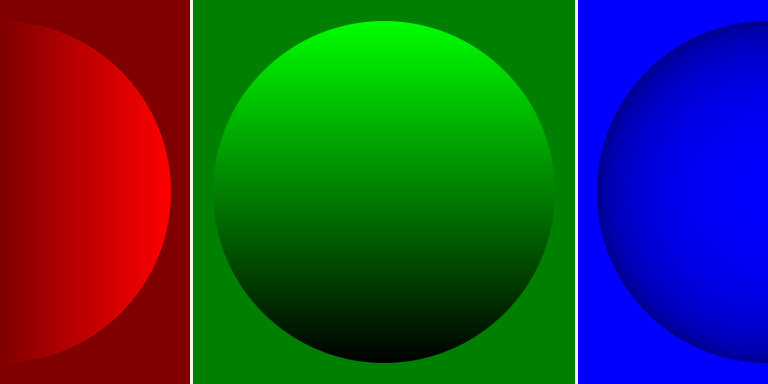
This background is drawn by a Shadertoy shader. Its source:

```glsl
// Three panels split by thin pale bars, each showing one channel of a sphere's
// normal map: x in red, y in green, z in blue, over the flat normal (0, 0, 1).
// The hemisphere normal is analytic; its components are remapped to 0..1.

const float PANEL_PITCH = 1.0;
const float SPHERE_RADIUS = 0.4453;
const float BAR_OFFSET = 0.5013;
const float BAR_HALF_WIDTH = 0.0039;
const vec3 BAR_COLOR = vec3(0.96, 0.96, 0.95);
const vec3 FLAT_NORMAL = vec3(0.0, 0.0, 1.0);

// Coverage of a shape from its signed distance, one pixel wide
float coverage(float signedDistance, float pixel) {
    return clamp(0.5 - signedDistance / pixel, 0.0, 1.0);
}

// Normal of a hemisphere that faces the viewer
vec3 hemisphereNormal(vec2 p, float radius) {
    vec2 n = p / radius;
    n /= max(1.0, length(n));
    return vec3(n, sqrt(max(0.0, 1.0 - dot(n, n))));
}

// Encoded normal map of a sphere on a flat ground
vec3 sphereNormalMap(vec2 p, float radius, float pixel) {
    float inside = coverage(length(p) - radius, pixel);
    vec3 normal = mix(FLAT_NORMAL, hemisphereNormal(p, radius), inside);
    return 0.5 + 0.5 * normal;
}

// Mask that keeps only one channel: 0 red, 1 green, 2 blue
vec3 channelMask(float index) {
    return 1.0 - step(0.5, abs(vec3(0.0, 1.0, 2.0) - index));
}

void mainImage(out vec4 fragColor, in vec2 fragCoord) {
    // Centred coordinates, canvas height = 1
    float pixel = 1.0 / iResolution.y;
    vec2 p = (fragCoord - 0.5 * iResolution.xy) * pixel;

    // Panels: -1 left, 0 middle, 1 right
    float panel = sign(p.x) * step(BAR_OFFSET, abs(p.x));
    vec2 local = p - vec2(panel * PANEL_PITCH, 0.0);
    vec3 color = sphereNormalMap(local, SPHERE_RADIUS, pixel) * channelMask(panel + 1.0);

    // Dividing bars
    float barDistance = abs(abs(p.x) - BAR_OFFSET) - BAR_HALF_WIDTH;
    color = mix(color, BAR_COLOR, coverage(barDistance, pixel));

    fragColor = vec4(color, 1.0);
}
```
